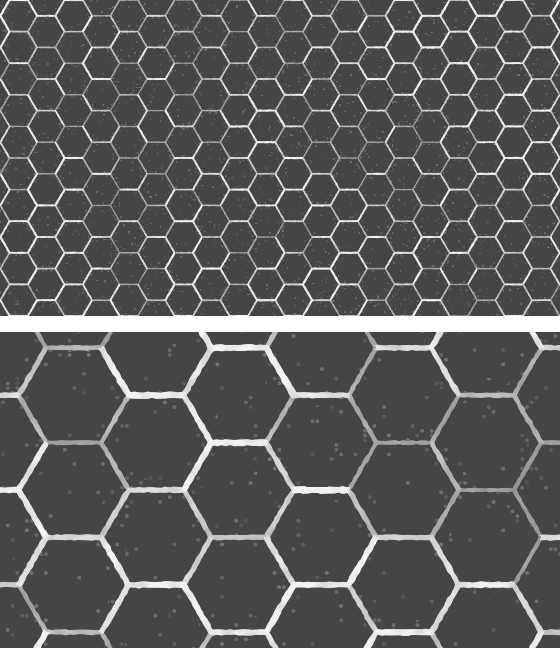
Top: the whole. Bottom: its middle third, enlarged.
Write a Shadertoy shader that draws this pattern.

```glsl
// Honeycomb of flat-topped hexagons: pale worn outlines on dark grey.
// Each point finds its nearest cell centre, then draws that cell's edges;
// every shared edge has its own hashed width and brightness, plus fine grain.

const float SQRT3 = 1.7320508;
const float ROWS = 10.0;          // cells down the canvas
const float X_SQUEEZE = 0.995;    // cells are a touch wider than regular
const vec3 GROUND = vec3(0.27);

float hash(vec2 p) {
    vec3 q = fract(p.xyx * vec3(0.1031, 0.1030, 0.0973));
    q += dot(q, q.yzx + 33.33);
    return fract((q.x + q.y) * q.z);
}

float valueNoise(vec2 p) {
    vec2 i = floor(p), f = fract(p);
    f = f * f * (3.0 - 2.0 * f);
    float low = mix(hash(i), hash(i + vec2(1, 0)), f.x);
    float high = mix(hash(i + vec2(0, 1)), hash(i + vec2(1, 1)), f.x);
    return mix(low, high, f.y);
}

// Centre of the hexagon holding p; neighbours are one unit apart.
vec2 hexCentre(vec2 p) {
    vec2 period = vec2(SQRT3, 1.0);
    vec2 a = floor(p / period + 0.5) * period;
    vec2 b = (floor(p / period) + 0.5) * period;
    return distance(p, a) < distance(p, b) ? a : b;
}

// Brightness added by one edge, given its distance and identity.
float wornEdge(float dist, vec2 id, vec2 p, float pixel) {
    float strength = 0.6 * hash(id + 71.0) + 0.4 * valueNoise(p * 0.45 + 40.0);
    float halfWidth = mix(0.019, 0.038, strength);
    float ragged = (valueNoise(p * 22.0 + 300.0) - 0.5) * 0.014;
    float cover = 1.0 - smoothstep(-0.6, 0.6, (dist + ragged - halfWidth) / pixel);
    float fade = mix(0.8, 1.0, valueNoise(p * 9.0 + 150.0));
    return cover * fade * mix(0.38, 0.74, smoothstep(0.1, 0.75, strength));
}

// Small soft specks, denser beside the outlines.
float specks(vec2 p, float edgeDist, float pixel) {
    vec2 grid = p * 20.0 + 500.0;
    float density = mix(0.09, 0.02, smoothstep(0.03, 0.22, edgeDist));
    float present = step(1.0 - density, hash(floor(grid)));
    float radius = length(fract(grid) - 0.5);
    float dot_ = 1.0 - smoothstep(0.3, 0.3 + pixel * 20.0, radius);
    return present * dot_ * mix(0.06, 0.18, hash(floor(grid) + 19.0));
}

void mainImage(out vec4 fragColor, in vec2 fragCoord) {
    // Centred canvas in cell heights, with a column seam at the middle.
    float pixel = ROWS / iResolution.y;
    vec2 p = (fragCoord - 0.5 * iResolution.xy) * pixel;
    p.x = p.x * X_SQUEEZE + SQRT3 * 0.25;

    vec2 centre = hexCentre(p);
    vec2 local = p - centre;
    float light = 0.0;
    float nearest = 1.0;

    // Three edge directions; the sign picks the nearer of each opposite pair.
    for (int i = 0; i < 3; i++) {
        float angle = radians(30.0 + 60.0 * float(i));
        vec2 normal = vec2(cos(angle), sin(angle));
        float along = dot(local, normal);
        vec2 middle = centre + normal * (along < 0.0 ? -0.5 : 0.5);
        vec2 id = floor(middle * vec2(4.0 / SQRT3, 4.0) + 0.5) + 200.0;
        float dist = 0.5 - abs(along);
        light = max(light, wornEdge(dist, id, p, pixel));
        nearest = min(nearest, dist);
    }

    light = max(light, specks(p, nearest, pixel));
    fragColor = vec4(min(GROUND + light, vec3(0.95)), 1.0);
}
```
